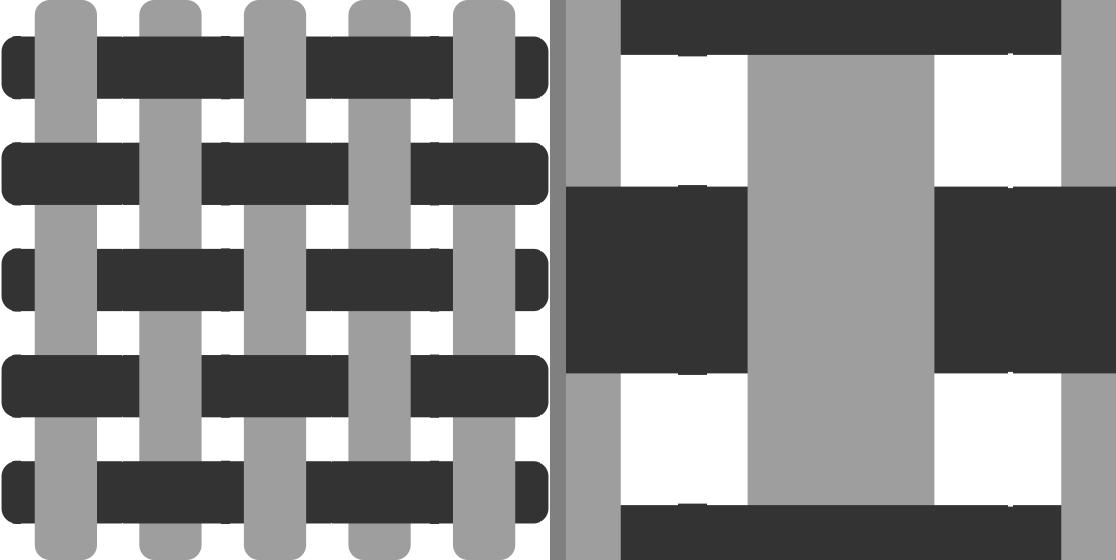
Left: the whole. Right: its middle third, enlarged.
Give the GLSL for this pattern, as a Shadertoy shader.

```glsl
// Plain weave of five grey upright straps and five dark level straps on white.
// Each strap is a rounded box repeated by rounding to the nearest axis, and the
// parity of column plus row decides which strap passes on top.

float roundedBox(vec2 p, vec2 halfSize, float radius) {
    vec2 q = abs(p) - halfSize + radius;
    return length(max(q, 0.0)) + min(max(q.x, q.y), 0.0) - radius;
}

// Coverage of a shape from its signed distance, softened over one pixel
float coverage(float dist) {
    return clamp(0.5 - dist * iResolution.y, 0.0, 1.0);
}

// Tiny seams in the level straps: a raised joint, then a nick, every two columns
float seamOffset(float x, float period) {
    float joint = abs(mod(x + 0.0885 + 0.5 * period, period) - 0.5 * period);
    float nick = abs(mod(x - 0.101 + 0.5 * period, period) - 0.5 * period);
    return 0.0009 * (step(joint, 0.0085) - step(nick, 0.0014));
}

void mainImage(out vec4 fragColor, in vec2 fragCoord) {
    vec2 p = (fragCoord - 0.5 * iResolution.xy) / iResolution.y;

    // Nearest strap axes, limited to five each way
    vec2 pitch = vec2(0.1867, 0.1896);
    vec2 cell = clamp(floor(p / pitch + 0.5), -2.0, 2.0);
    vec2 local = p - cell * pitch;

    float uprightDist = roundedBox(vec2(local.x, p.y), vec2(0.0556, 0.5), 0.027);
    float levelDist = roundedBox(vec2(p.x, local.y), vec2(0.4883, 0.0556), 0.027);
    levelDist -= seamOffset(p.x, 2.0 * pitch.x);

    float upright = coverage(uprightDist);
    float level = coverage(levelDist);
    vec3 uprightColor = vec3(0.62);
    vec3 levelColor = vec3(0.20);

    // Over and under in a checkerboard
    bool uprightOnTop = mod(cell.x + cell.y, 2.0) < 0.5;
    vec3 color = vec3(1.0);
    if (uprightOnTop) {
        color = mix(color, levelColor, level);
        color = mix(color, uprightColor, upright);
    } else {
        color = mix(color, uprightColor, upright);
        color = mix(color, levelColor, level);
    }
    fragColor = vec4(color, 1.0);
}
```
